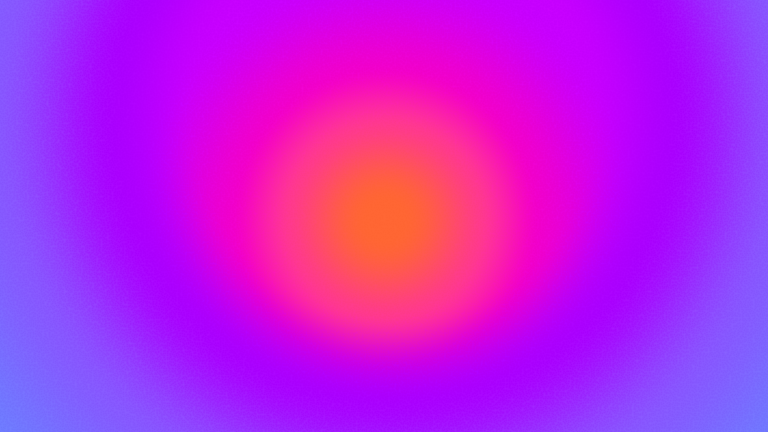
Give the GLSL for this background, as a Shadertoy shader.

```glsl
#define CORE_CENTER  vec2(0.502, 0.490)
#define HALO_CENTER  vec2(0.512, 0.722)
#define ORANGE       vec3(1.00, 0.40, 0.20)
#define PINK         vec3(1.00, 0.20, 0.60)
#define MAGENTA      vec3(0.96, 0.00, 0.78)
#define VIOLET       vec3(0.78, 0.00, 1.00)
#define PURPLE       vec3(0.67, 0.00, 1.00)
#define PERIWINKLE   vec3(0.54, 0.33, 1.00)
#define BLUE         vec3(0.43, 0.49, 1.00)
#define GRAIN_SCALE  200.0
#define GRAIN_SPREAD 0.022
#define GRAIN_LIGHT  0.025

vec2 hash2(vec2 cell) {
    vec3 q = fract(cell.xyx * vec3(0.1031, 0.1030, 0.0973));
    q += dot(q, q.yzx + 33.33);
    return fract((q.xx + q.yz) * q.zy);
}

// Distance to the nearest scattered point
float cellNoise(vec2 p) {
    vec2 cell = floor(p), local = fract(p);
    float nearest = 2.0;
    for (int y = -1; y <= 1; y++)
    for (int x = -1; x <= 1; x++) {
        vec2 offset = vec2(x, y);
        vec2 toPoint = offset + hash2(cell + offset) - local;
        nearest = min(nearest, dot(toPoint, toPoint));
    }
    return sqrt(nearest);
}

void mainImage(out vec4 fragColor, in vec2 fragCoord) {
    // Canvas height is one unit
    vec2 p = fragCoord / iResolution.y;
    vec2 aspect = vec2(iResolution.x / iResolution.y, 1.0);

    // Fine grain, stronger away from the core
    float grain = cellNoise(p * GRAIN_SCALE) - 0.48;
    float core = distance(p, CORE_CENTER * aspect);
    float halo = distance(p, HALO_CENTER * aspect);
    grain *= mix(0.4, 1.0, smoothstep(0.1, 0.5, core));
    core += grain * GRAIN_SPREAD;
    halo += grain * GRAIN_SPREAD;

    // Warm core
    vec3 color = mix(ORANGE, PINK, smoothstep(0.04, 0.27, core));
    color = mix(color, MAGENTA, smoothstep(0.22, 0.36, core));
    color = mix(color, VIOLET, smoothstep(0.30, 0.60, core));

    // Cool halo around a higher center
    color = mix(color, PURPLE, smoothstep(0.45, 0.66, halo));
    color = mix(color, PERIWINKLE, smoothstep(0.63, 0.92, halo));
    color = mix(color, BLUE, smoothstep(0.85, 1.20, halo));

    color += grain * GRAIN_LIGHT;
    fragColor = vec4(clamp(color, 0.0, 1.0), 1.0);
}
```
